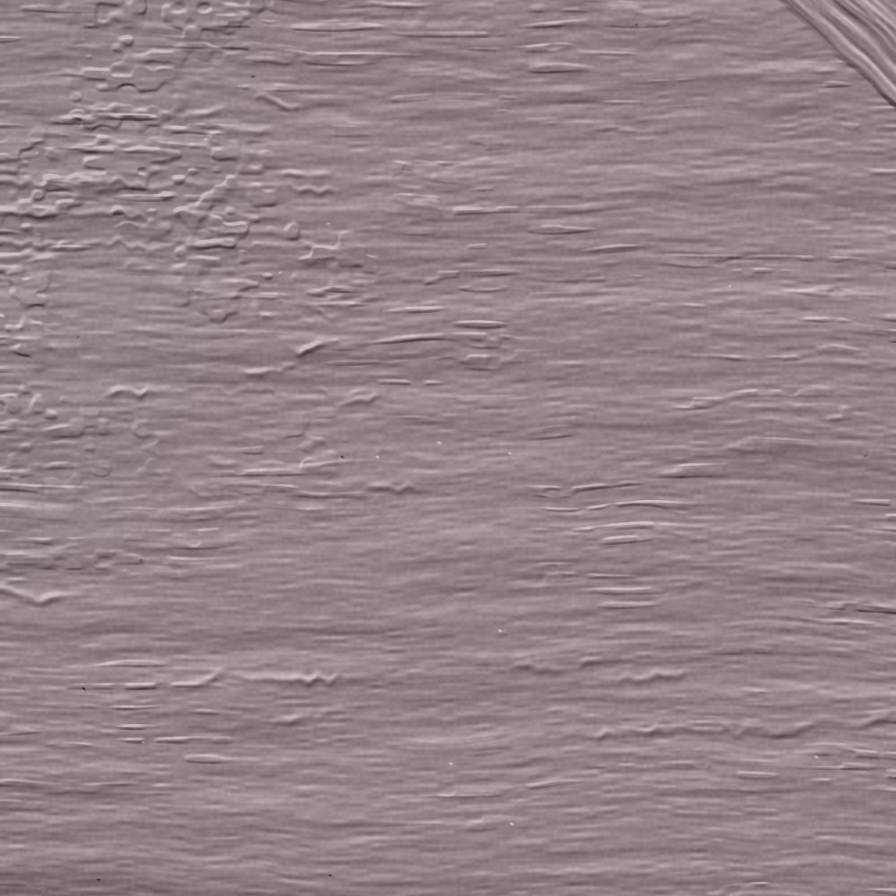
Give the GLSL for this texture, as a WebGL 2 fragment shader.

```glsl
#version 300 es
precision highp float;
// Thick mauve paint with broken horizontal brush furrows, lumps and ridges, lit from above.
uniform vec2 u_resolution;
out vec4 fragColor;

float hash(vec2 p) {
  vec3 q = fract(p.xyx * vec3(0.1031, 0.1030, 0.0973));
  q += dot(q, q.yzx + 33.33);
  return fract((q.x + q.y) * q.z);
}

vec2 hash2(vec2 p) {
  return vec2(hash(p), hash(p + 57.3));
}

float noise(vec2 p) {
  vec2 cell = floor(p), f = fract(p);
  f = f * f * (3.0 - 2.0 * f);
  float low = mix(hash(cell), hash(cell + vec2(1, 0)), f.x);
  float high = mix(hash(cell + vec2(0, 1)), hash(cell + vec2(1, 1)), f.x);
  return mix(low, high, f.y);
}

// Elongated bump with a wandering, ragged crest.
float ridge(vec2 p, vec2 center, vec2 size, float tilt, float seed) {
  vec2 d = p - center;
  d.y -= tilt * d.x + 0.016 * (noise(vec2(p.x * 24.0, seed * 7.0)) - 0.5);
  d.y -= 0.006 * (noise(vec2(p.x * 90.0, seed * 3.0)) - 0.5);
  d /= size;
  float ragged = 0.45 + 0.9 * noise(vec2(p.x * 55.0, seed * 5.0));
  return ragged * exp(-d.x * d.x * d.x * d.x - d.y * d.y);
}

// Short brush streaks at several widths, with sparse raised threads.
float streaks(vec2 p) {
  p.y += 0.025 * noise(p * vec2(2.5, 3.0)) + 0.006 * noise(p * vec2(14.0, 23.0));
  float h = 0.46 * noise(p * vec2(3.5, 27.0)) * mix(1.4, 0.5, p.y);
  h += 0.24 * noise(p * vec2(8.0, 60.0) + 11.0);
  h += 0.17 * noise(p * vec2(17.0, 120.0) + 23.0);
  h += 0.12 * noise(p * vec2(50.0, 215.0) + 37.0);
  float patches = smoothstep(0.3, 0.75, noise(p * vec2(6.0, 12.0) + 5.0));
  float breaks = smoothstep(0.15, 0.6, noise(p * vec2(60.0, 90.0) + 29.0));
  float threads = smoothstep(0.66, 0.88, noise(p * vec2(13.0, 125.0) + 71.0));
  return h + 0.2 * threads * patches * breaks;
}

// Crusty clots, mostly in the upper left.
float lumps(vec2 p) {
  float area = smoothstep(0.62, 0.3, p.x) * smoothstep(0.36, 0.6, p.y);
  area *= smoothstep(0.46, 0.68, noise(p * vec2(8.0, 10.0) + 3.0));
  float clot = 0.55 * noise(p * vec2(28.0, 46.0)) + 0.45 * noise(p * vec2(70.0, 110.0));
  return 0.32 * area * smoothstep(0.42, 0.64, clot);
}

// Scattered ridges: short ones at the left, long ones across the lower part.
float ridges(vec2 p) {
  float h = 0.0;
  for (int i = 0; i < 30; i++) {
    float id = float(i) + 1.0;
    vec2 r = hash2(vec2(id, 4.7)), s = hash2(vec2(id, 19.1));
    bool longStroke = i < 8;
    vec2 center = longStroke ? vec2(r.x, 0.17 + 0.18 * r.y)
                             : vec2(0.04 + 0.44 * r.x, 0.4 + 0.5 * r.y);
    vec2 size = longStroke ? vec2(0.04 + 0.14 * s.x, 0.0052)
                           : vec2(0.012 + 0.032 * s.x, 0.0042);
    float tilt = longStroke ? 0.06 : 0.24 * (s.y - 0.6);
    h += (0.14 + 0.2 * s.y) * ridge(p, center, size, tilt, id);
  }
  // Parallel furrows entering from the left edge.
  for (int i = 0; i < 3; i++) {
    float row = 0.725 + 0.034 * float(i);
    h += 0.24 * ridge(p, vec2(0.0, row), vec2(0.28, 0.0042), 0.01, 0.3);
  }
  return h;
}

// Signed distance into the diagonally brushed corner.
float cornerDistance(vec2 p) {
  return dot(p - vec2(0.875, 1.0), vec2(0.69, 0.72));
}

float paintHeight(vec2 p) {
  float wobble = 0.006 * (noise(p * 32.0) - 0.5);
  float across = cornerDistance(p) + wobble;
  float along = dot(p, vec2(0.72, -0.69));
  float diagonal = 0.85 * noise(vec2(across * 110.0, along * 8.0))
                 + 0.3 * noise(vec2(across * 230.0, along * 22.0));
  float surface = streaks(p) + lumps(p) + ridges(p);
  return mix(surface, diagonal + 0.5, smoothstep(-0.004, 0.004, across));
}

// Sparse pits (negative) and pale flecks (positive), squashed and unevenly strong.
float specks(vec2 p) {
  vec2 grid = p * 15.0, cell = floor(grid);
  float kind = hash(cell + 91.0), strength = hash(cell + 41.0);
  vec2 d = fract(grid) - 0.2 - 0.6 * hash2(cell + 13.0);
  d.y += (strength - 0.5) * d.x;
  float spot = exp(-dot(d * d, vec2(1200.0, 2400.0)));
  return spot * (0.1 + 0.22 * strength) * (step(0.94, kind) - step(kind, 0.04));
}

void main() {
  vec2 p = gl_FragCoord.xy / u_resolution;

  // Relief shading from the height difference along the light direction.
  vec2 lightStep = vec2(-0.0005, 0.00135);
  float shade = paintHeight(p - lightStep) - paintHeight(p + lightStep);
  shade *= shade > 0.0 ? 1.18 : 0.95;
  shade = clamp(shade, -0.28, 0.23);

  // Broad tone changes, grain and specks.
  shade += 0.045 * (noise(p * vec2(2.0, 20.0) + 8.0) - 0.5);
  shade += 0.04 * (noise(p * 250.0) - 0.5) + specks(p);

  vec3 mauve = vec3(0.574, 0.505, 0.533);
  vec3 grayTint = vec3(-0.015, 0.005, -0.005) * smoothstep(0.5, 0.0, p.x) * p.y;
  fragColor = vec4(mauve + grayTint + shade, 1.0);
}
```
